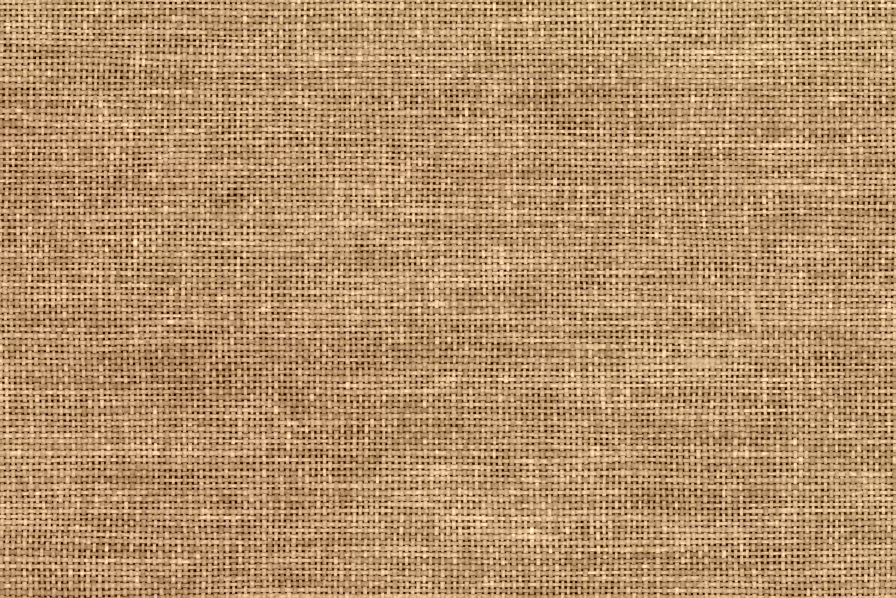
A WebGL 1 fragment shader for this texture:

```glsl
precision highp float;
// Woven burlap: about 150 by 96 uneven tan threads with dark gaps between them.

uniform vec2 u_resolution;

float hash(vec2 p) {
    p = fract(p * vec2(0.1031, 0.1137));
    p += dot(p, p.yx + 33.33);
    return fract((p.x + p.y) * p.x * 17.0 + p.y * 43.7);
}

float noise(vec2 p) {
    vec2 i = floor(p);
    vec2 f = fract(p);
    f = f * f * (3.0 - 2.0 * f);
    return mix(mix(hash(i), hash(i + vec2(1.0, 0.0)), f.x),
               mix(hash(i + vec2(0.0, 1.0)), hash(i + 1.0), f.x), f.y);
}

float cover(float dist, float halfWidth, float soft) {
    return 1.0 - smoothstep(halfWidth - soft, halfWidth + soft, dist);
}

// Soft-edged pale fibre
float strand(vec2 p, vec2 halfSize) {
    vec2 d = p / halfSize;
    return exp(-dot(d, d) * dot(d, d));
}

void main() {
    vec2 uv = gl_FragCoord.xy / u_resolution;
    vec2 count = vec2(150.0, 96.0);
    vec2 soft = 0.06 + 0.42 * count / u_resolution;

    // Slightly uneven spacing, with one pulled patch near the top
    vec2 p = uv * count;
    p.x += 0.7 * noise(uv * vec2(9.0, 4.0)) + 0.35 * noise(uv * vec2(40.0, 14.0) + 40.0);
    p.y += 0.6 * noise(uv * vec2(3.0, 12.0) + 80.0) + 0.35 * noise(uv * vec2(10.0, 40.0));
    vec2 pull = (uv - vec2(0.385, 0.825)) / vec2(0.03, 0.05);
    p.x += 0.9 * pull.x * exp(-dot(pull, pull));

    vec2 id = floor(p);
    vec2 d = abs(fract(p) - 0.5);

    // Thickness and tone drift along each thread
    float warpWidth = 0.24 + 0.18 * noise(vec2(p.y * 0.4, id.x + 300.0));
    float weftWidth = 0.25 + 0.20 * noise(vec2(p.x * 0.13, id.y + 500.0));
    float warpTone = 0.70 + 0.18 * noise(vec2(p.y * 0.25, id.x + 20.0));
    float weftTone = 0.68 + 0.20 * noise(vec2(p.x * 0.10, id.y + 700.0));

    // Plain weave: the sign of lift tells which thread lies on top
    float lift = sin(3.14159 * p.x) * sin(3.14159 * p.y);
    float warpShade = warpTone + 0.08 * lift - 0.8 * d.x * d.x;
    float weftShade = weftTone - 0.08 * lift - 0.8 * d.y * d.y;
    float warpCover = cover(d.x, warpWidth, soft.x);
    float weftCover = cover(d.y, weftWidth, soft.y);
    float warpTop = warpCover * mix(1.0 - weftCover, 1.0, smoothstep(-0.3, 0.3, lift));
    float gap = 0.13 + 0.18 * hash(id + 11.0);
    float tone = mix(mix(gap, weftShade, weftCover), warpShade, warpTop);

    // Fibre grain, pale slubs and long horizontal streaks
    tone += 0.18 * (noise(p * vec2(2.3, 2.7)) - 0.5);
    tone += 0.10 * smoothstep(0.72, 0.95, noise(p * vec2(0.6, 1.1) + 150.0));
    tone += 0.06 * (noise(vec2(uv.x * 5.0, uv.y * 45.0) + 210.0) - 0.5);

    // Broad stains, lighter along the top and right
    float stain = 0.65 * noise(uv * vec2(4.0, 5.0) + 9.0) + 0.35 * noise(uv * vec2(9.0, 13.0) + 60.0);
    float light = 0.5 * smoothstep(0.2, 1.0, uv.x) + 0.6 * smoothstep(0.7, 1.0, uv.y);
    tone += 0.05 * (stain - 0.5) + 0.04 * (light - 0.3);

    // Two loose fibres on the right
    float bend = 0.004 * sin(uv.y * 60.0);
    float loose = strand(uv - vec2(0.843 + bend, 0.475), vec2(0.004, 0.045));
    loose += strand(uv - vec2(0.785, 0.398 + bend), vec2(0.026, 0.006));
    tone = mix(tone, 0.92, 0.7 * min(loose, 1.0));

    // Tan ramp, redder in the stains and yellower in the light areas
    vec3 jute = vec3(tone, tone - 0.14, tone - 0.30);
    float hue = light - 0.3 + 0.8 * (stain - 0.5);
    jute += hue * vec3(-0.005, 0.015, 0.005);
    gl_FragColor = vec4(clamp(jute, 0.0, 1.0), 1.0);
}
```
